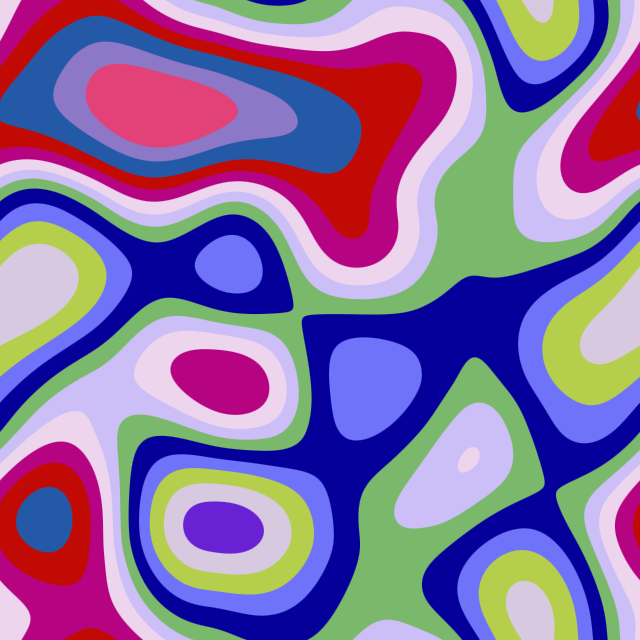
Reproduce this background procedurally as a Shadertoy shader.

```glsl
const vec3 bandColors[13] = vec3[13](
    vec3(0.41, 0.13, 0.83),  // violet, lowest ground
    vec3(0.84, 0.79, 0.88),  // grey lilac
    vec3(0.71, 0.81, 0.30),  // lime
    vec3(0.43, 0.45, 0.98),  // periwinkle
    vec3(0.02, 0.00, 0.60),  // navy
    vec3(0.48, 0.72, 0.42),  // green
    vec3(0.80, 0.75, 0.97),  // lavender
    vec3(0.93, 0.84, 0.93),  // pale pink
    vec3(0.71, 0.01, 0.51),  // magenta
    vec3(0.76, 0.04, 0.02),  // red
    vec3(0.14, 0.35, 0.66),  // steel blue
    vec3(0.55, 0.47, 0.78),  // mauve
    vec3(0.89, 0.26, 0.47)   // rose, highest peak
);

// Height at which each band gives way to the next
const float bandEdges[12] = float[12](
    -0.44, -0.34, -0.24, -0.155, -0.07, -0.005,
    0.055, 0.125, 0.20, 0.285, 0.40, 0.49
);

float permute(float x) {
    return mod((34.0 * x + 1.0) * x, 289.0);
}

// Unit gradient of a lattice corner, dotted with the offset from it
float cornerSlope(vec2 corner, vec2 offset, float period) {
    vec2 c = mod(corner, period);
    float angle = 6.28319 * fract(permute(permute(c.x) + c.y) / 41.0);
    return dot(vec2(cos(angle), sin(angle)), offset);
}

// Gradient noise that wraps after a whole number of cells
float gradientNoise(vec2 p, float period) {
    vec2 cell = floor(p);
    vec2 f = p - cell;
    vec2 blend = f * f * f * (f * (f * 6.0 - 15.0) + 10.0);
    vec2 right = vec2(1.0, 0.0);
    vec2 up = vec2(0.0, 1.0);
    float bottom = mix(cornerSlope(cell, f, period),
                       cornerSlope(cell + right, f - right, period), blend.x);
    float top = mix(cornerSlope(cell + up, f - up, period),
                    cornerSlope(cell + 1.0, f - 1.0, period), blend.x);
    return mix(bottom, top, blend.y);
}

void mainImage(out vec4 fragColor, in vec2 fragCoord) {
    vec2 uv = fragCoord / iResolution.xy;

    // Broad hills, bent by a fainter layer
    float height = gradientNoise(uv * 3.0, 3.0)
                 + 0.3 * gradientNoise(uv * 4.0 + 0.4, 4.0);

    // Flat contour bands with edges one pixel soft
    float softness = max(fwidth(height), 1e-5);
    vec3 color = bandColors[0];
    for (int i = 0; i < 12; i++) {
        float above = clamp((height - bandEdges[i]) / softness + 0.5, 0.0, 1.0);
        color = mix(color, bandColors[i + 1], above);
    }
    fragColor = vec4(color, 1.0);
}
```
